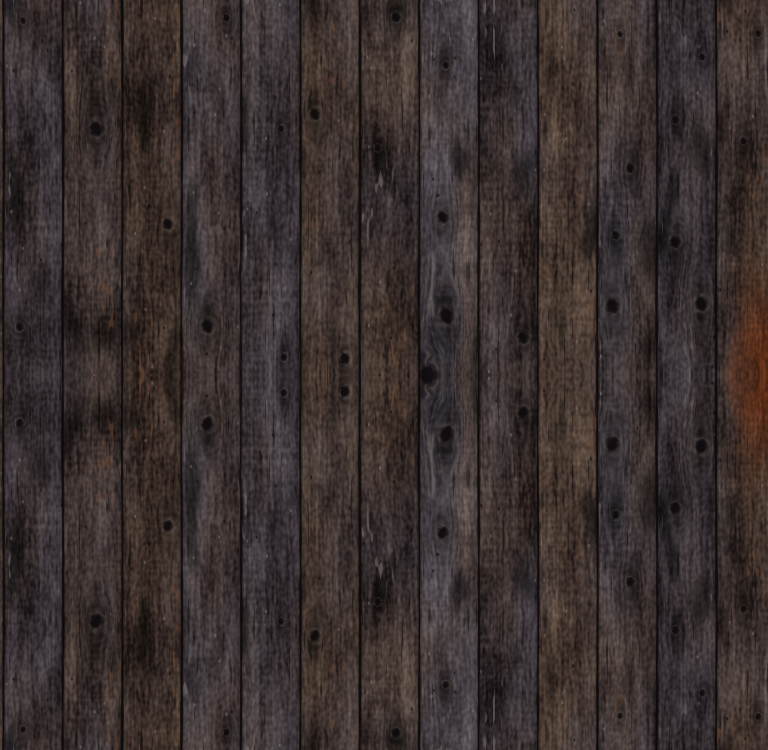
A WebGL 1 fragment shader for this texture:

```glsl
precision highp float;
// Dark weathered wooden boards, thirteen across, mirrored top to bottom, with knots, grain and worn paint.
uniform vec2 u_resolution;

const float BOARD_WIDTH = 0.0792;
const float FIRST_SEAM = 0.0045;
const vec3 WARM_WOOD = vec3(0.278, 0.219, 0.188);
const vec3 COOL_WOOD = vec3(0.228, 0.203, 0.222);
const vec3 PALE_WOOD = vec3(0.52, 0.48, 0.48);
const vec3 ORANGE_CHIP = vec3(0.44, 0.28, 0.19);
const vec3 RUST = vec3(0.28, 0.12, 0.045);
const vec3 SEAM_DARK = vec3(0.050, 0.033, 0.038);
const vec3 KNOT_DARK = vec3(0.055, 0.040, 0.050);

float hash(vec2 p) {
  vec3 q = fract(p.xyx * 0.1031);
  q += dot(q, q.yzx + 33.33);
  return fract((q.x + q.y) * q.z);
}

float cornerSlope(vec2 cell, vec2 offset) {
  float angle = 6.2832 * hash(cell);
  return dot(vec2(cos(angle), sin(angle)), offset);
}

// Gradient noise, roughly -1 to 1
float noise(vec2 p) {
  vec2 i = floor(p), f = p - i;
  vec2 u = f * f * f * (f * (f * 6.0 - 15.0) + 10.0);
  vec2 e = vec2(1.0, 0.0);
  float low = mix(cornerSlope(i, f), cornerSlope(i + e, f - e), u.x);
  float high = mix(cornerSlope(i + e.yx, f - e.yx), cornerSlope(i + 1.0, f - 1.0), u.x);
  return 1.4 * mix(low, high, u.y);
}

// Octaves are skewed so that their lattices never line up
float fbm(vec2 p) {
  float sum = 0.0, weight = 0.6;
  for (int i = 0; i < 4; i++) {
    sum += weight * noise(p);
    p = mat2(1.9, 0.5, -0.4, 2.0) * p + 17.3;
    weight *= 0.6;
  }
  return sum;
}

// One knot: grain bend, dark core, pale rim, surrounding stain
vec4 knot(vec2 d, float radius, float pixel) {
  d += 0.3 * radius * vec2(noise(d / radius + 9.0), noise(d / radius + 31.0));
  float dist = length(d * vec2(1.0, 0.85));
  float reach = length(d * vec2(1.0, 0.42)) / radius;
  float rimOffset = (dist - 1.35 * radius) / (0.3 * radius);
  float falloff = exp(-reach * reach / 6.0);
  float core = 1.0 - smoothstep(0.7 * radius - pixel, 1.1 * radius + pixel, dist);
  float rim = exp(-rimOffset * rimOffset) * clamp(0.5 + noise(d / radius * 0.9 + 5.0), 0.0, 1.0);
  return vec4(-0.8 * d.x * falloff, core, rim, falloff);
}

// All knots scattered along one board, plus a large one on the mirror line of the pale board
vec4 boardKnots(vec2 p, float board, float paleBoard, float pixel) {
  vec4 total = paleBoard * knot(p - vec2(0.17 * BOARD_WIDTH, 0.0), 0.0115, pixel);
  for (int k = 0; k < 4; k++) {
    vec2 key = vec2(board * 3.0 + 11.0, float(k) * 7.0 + 5.0);
    float present = step(hash(key), 0.5);
    float size = hash(key + 41.0);
    float radius = mix(0.0035, 0.0105, size * size);
    vec2 center = vec2(mix(0.2, 0.8, hash(key + 13.0)) * BOARD_WIDTH,
                       (float(k) + mix(0.15, 0.85, hash(key + 29.0))) * 0.125);
    total += present * knot(p - center, radius, pixel);
  }
  return total;
}

// Tiny scattered flecks, one candidate per cell
float flecks(vec2 p, float cells, float density, float pixel) {
  vec2 cell = floor(p * cells);
  vec2 spot = 0.25 + 0.5 * vec2(hash(cell + 3.0), hash(cell + 57.0));
  float dist = length((fract(p * cells) - spot) * vec2(1.0, 0.6)) / cells;
  return step(hash(cell + 91.0), density) * (1.0 - smoothstep(0.0003, 0.0009 + pixel, dist));
}

void main() {
  float pixel = 1.0 / u_resolution.y;
  vec2 p = gl_FragCoord.xy * pixel;
  float v = abs(p.y - 0.5);

  // Board index and position across the board
  float across = (p.x - FIRST_SEAM) / BOARD_WIDTH + 0.012 * noise(vec2(3.5, v * 7.0));
  float board = floor(across);
  float side = across - board;
  float paleBoard = 1.0 - step(0.5, abs(board - 7.0));
  vec2 local = vec2(side * BOARD_WIDTH, v);
  vec4 knots = boardKnots(local, board, paleBoard, pixel);
  vec2 q = local + vec2(board * 1.37 + 4.0 + knots.x, board * 2.11 + 6.0);

  // Layers of wood texture
  float blotch = fbm(q * vec2(20.0, 6.0));
  float grain = noise(q * vec2(230.0, 11.0)) + 0.7 * noise(q * vec2(110.0, 5.0) + 8.0);
  float speckle = noise(mat2(210.0, -70.0, 60.0, 130.0) * q);
  float fibre = noise(mat2(270.0, 9.0, -17.0, 48.0) * q);
  float sawMarks = noise(q * vec2(14.0, 170.0)) * smoothstep(-0.2, 0.5, noise(q * vec2(15.0, 8.0) + 60.0));

  // Boards alternate between brown and blue grey
  float coolness = 0.5 + 0.42 * cos(board * 1.745) + 0.65 * noise(q * vec2(16.0, 5.0) + 40.0);
  vec3 color = mix(WARM_WOOD, COOL_WOOD, clamp(coolness, 0.0, 1.0));
  float tone = 0.99 + 0.62 * blotch + 0.21 * grain + 0.27 * speckle + 0.25 * fibre + 0.16 * sawMarks;
  tone += 0.20 * (hash(vec2(board + 5.0, 8.0)) - 0.5) + 0.24 * paleBoard;
  color *= pow(vec3(clamp(tone, 0.36, 2.0)), vec3(0.94, 1.04, 1.02));

  // Dark smudges and fine cracks
  float smudge = smoothstep(0.25, 0.75, noise(q * vec2(28.0, 9.0) + 33.0));
  float crack = smoothstep(0.45, 0.75, noise(q * vec2(190.0, 16.0) + 70.0));
  color *= (1.0 - 0.45 * smudge) * (1.0 - 0.42 * crack);

  // Orange chips, pale scratches and flecks
  float wornArea = smoothstep(0.15, 0.5, noise(q * vec2(24.0, 6.0) + 25.0));
  float chip = wornArea * smoothstep(0.25, 0.55, noise(q * vec2(180.0, 42.0) + 12.0));
  color = mix(color, mix(ORANGE_CHIP, PALE_WOOD, smoothstep(0.4, 0.7, coolness)), 0.5 * chip);
  color = mix(color, PALE_WOOD, 0.55 * flecks(q, 67.0, 0.035, pixel));
  color = mix(color, KNOT_DARK, 0.70 * flecks(q + 2.7, 43.0, 0.06, pixel));

  // Peeling pale streak beside one seam
  float streakOffset = abs(side - 0.19 + 0.07 * noise(vec2(v * 24.0, 1.5)));
  float streak = paleBoard * (1.0 - smoothstep(0.03, 0.10, streakOffset));
  streak *= smoothstep(-0.1, 0.25, noise(vec2(v * 10.0, 4.3)));
  color = mix(color, PALE_WOOD, streak * clamp(0.55 + 0.5 * grain, 0.0, 0.85));

  // Knots with stained, ringed surroundings
  float rings = noise(vec2((local.x + knots.x) * 330.0, v * 26.0 + board * 5.0));
  color *= 1.0 - clamp(knots.w, 0.0, 1.0) * (0.40 + 0.35 * rings);
  color = mix(color, vec3(0.40, 0.35, 0.31), 0.5 * min(knots.z, 1.0));
  color = mix(color, KNOT_DARK, 0.92 * min(knots.y, 1.0));

  // Rust stain at the right edge
  float rust = smoothstep(0.955, 1.02, p.x + 0.03 * blotch) * (1.0 - smoothstep(0.03, 0.19, v + 0.06 * blotch));
  color = mix(color, RUST * (0.4 + 0.9 * tone), 0.8 * rust);

  // Thin dark seams, uneven in width, with a shaded edge and a faint lit bevel
  float edge = min(side, 1.0 - side) * BOARD_WIDTH;
  float seamKey = floor(across + 0.5) * 3.7;
  float seamWidth = 0.0010 + 0.0007 * noise(vec2(v * 30.0, seamKey)) + 0.0006 * noise(vec2(v * 5.0, seamKey + 9.3));
  color *= 1.0 - 0.38 * exp(-edge / 0.0035);
  float bevel = exp(-abs(side * BOARD_WIDTH - 0.0042) / 0.0009);
  color *= 1.0 + 0.35 * bevel * smoothstep(-0.3, 0.5, noise(vec2(v * 16.0, seamKey + 2.1)));
  float seam = 1.0 - smoothstep(seamWidth - 0.5 * pixel, seamWidth + pixel, edge);
  color = mix(color, SEAM_DARK, 0.88 * seam);

  gl_FragColor = vec4(clamp(color, 0.0, 1.0), 1.0);
}
```
